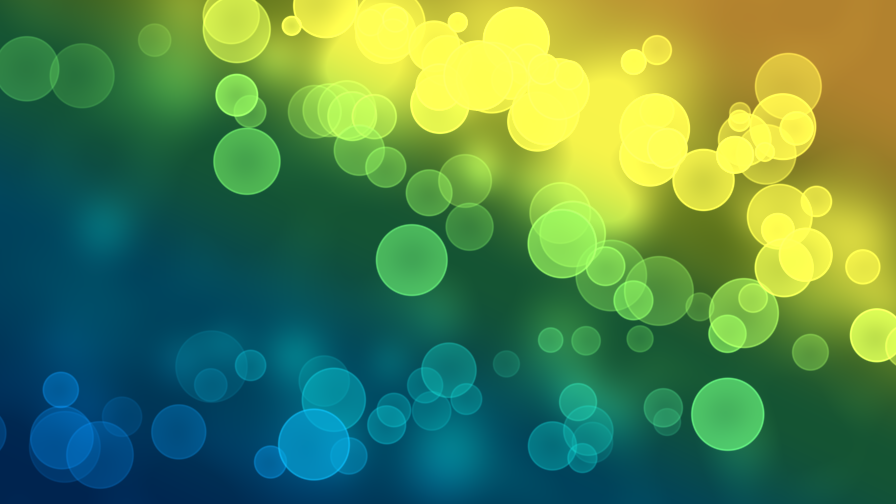
This background is drawn by a WebGL 2 fragment shader. Its source:

```glsl
#version 300 es
precision highp float;

uniform vec2 u_resolution;
out vec4 fragColor;

vec2 hash2(vec2 p) {
    vec3 q = fract(vec3(p.xyx) * vec3(0.1031, 0.1030, 0.0973));
    q += dot(q, q.yzx + 33.33);
    return fract((q.xx + q.yz) * q.zy);
}

float cornerSlope(vec2 cell, vec2 offset) {
    return dot(hash2(cell + 51.0) * 2.0 - 1.0, offset);
}

float gradientNoise(vec2 p) {
    vec2 i = floor(p), f = fract(p);
    vec2 u = f * f * f * (f * (f * 6.0 - 15.0) + 10.0);
    vec2 e = vec2(1.0, 0.0);
    float low = mix(cornerSlope(i, f), cornerSlope(i + e, f - e), u.x);
    float high = mix(cornerSlope(i + e.yx, f - e.yx), cornerSlope(i + 1.0, f - 1.0), u.x);
    return mix(low, high, u.y);
}

// Diagonal coordinate: blue at the lower left, amber at the upper right
float warmth(vec2 p) {
    return dot(p, vec2(0.42, 0.9));
}

vec3 shadeColor(float t) {
    vec3 c = mix(vec3(0.0, 0.14, 0.31), vec3(0.0, 0.26, 0.36), smoothstep(0.05, 0.5, t));
    c = mix(c, vec3(0.08, 0.33, 0.20), smoothstep(0.5, 0.82, t));
    c = mix(c, vec3(0.35, 0.44, 0.10), smoothstep(0.82, 1.1, t));
    return mix(c, vec3(0.70, 0.51, 0.18), smoothstep(1.08, 1.5, t));
}

vec3 lightColor(float t) {
    vec3 c = mix(vec3(0.0, 0.50, 0.86), vec3(0.02, 0.70, 0.70), smoothstep(0.2, 0.55, t));
    c = mix(c, vec3(0.42, 0.86, 0.34), smoothstep(0.56, 0.85, t));
    c = mix(c, vec3(1.0, 0.98, 0.30), smoothstep(0.84, 1.15, t));
    return mix(c, vec3(1.0, 0.82, 0.28), smoothstep(1.38, 1.6, t));
}

float glow(vec2 p, vec2 center, float radius) {
    vec2 d = (p - center) / radius;
    return exp(-dot(d, d));
}

vec2 bezier(vec2 a, vec2 b, vec2 c, float s) {
    return mix(mix(a, b, s), mix(b, c, s), s);
}

// Soft lights scattered around a curve
float haze(vec2 p, vec2 a, vec2 b, vec2 c, int count, float spread, float seed) {
    float sum = 0.0;
    for (int i = 0; i < count; i++) {
        float k = float(i);
        vec2 jitter = hash2(vec2(k, seed)) * 2.0 - 1.0;
        float size = hash2(vec2(k + 20.0, seed)).x;
        sum += glow(p, bezier(a, b, c, k / float(count - 1)) + jitter * spread, mix(0.04, 0.09, size));
    }
    return sum;
}

// Translucent disc with a thin bright rim
vec3 disc(vec3 color, vec2 p, vec2 center, float radius, float opacity) {
    float pixel = 1.0 / u_resolution.y;
    float edge = length(p - center) - radius;
    float mask = smoothstep(pixel, -pixel, edge);
    float rim = mask * smoothstep(-0.005, -0.001, edge);
    vec3 light = lightColor(warmth(center));
    float body = mask * opacity * mix(0.8, 1.0, smoothstep(-radius, 0.0, edge));
    color = mix(color, light, body);
    return color + (0.10 * body + 0.24 * rim * opacity) * (light + 0.12);
}

// Discs scattered around a curve, with ranges of radius and opacity
vec3 strand(vec3 color, vec2 p, vec2 a, vec2 b, vec2 c, int count,
            float spread, vec2 sizes, vec2 opacities, float seed) {
    for (int i = 0; i < count; i++) {
        float k = float(i);
        vec2 jitter = hash2(vec2(k, seed)) * 2.0 - 1.0;
        vec2 look = hash2(vec2(k + 40.0, seed + 7.0));
        vec2 center = bezier(a, b, c, k / float(count - 1)) + jitter * spread;
        float radius = mix(sizes.x, sizes.y, look.x);
        color = disc(color, p, center, radius, mix(opacities.x, opacities.y, look.y));
    }
    return color;
}

void main() {
    vec2 p = gl_FragCoord.xy / u_resolution.y;
    float t = warmth(p);

    // Out-of-focus light: warm ridge, cool pools and soft clouds
    float light = 0.50 * glow(p, vec2(0.34, 0.84), 0.11);
    light += 0.85 * glow(p, vec2(0.74, 0.87), 0.16);
    light += 0.70 * glow(p, vec2(1.00, 0.93), 0.14);
    light += 0.80 * glow(p, vec2(1.24, 0.80), 0.17);
    light += 0.90 * glow(p, vec2(1.17, 0.60), 0.10);
    light += 0.45 * glow(p, vec2(1.66, 0.47), 0.14);
    light += 0.40 * glow(p, vec2(0.21, 0.55), 0.07);
    light += 0.55 * glow(p, vec2(0.89, 0.10), 0.09);
    light += 0.40 * glow(p, vec2(0.62, 0.12), 0.10);
    light += 0.35 * haze(p, vec2(0.45, 0.90), vec2(1.10, 0.80), vec2(1.70, 0.42), 14, 0.10, 5.0);
    light += 0.25 * haze(p, vec2(0.05, 0.20), vec2(0.70, 0.24), vec2(1.45, 0.18), 14, 0.16, 11.0);
    light += 0.22 * gradientNoise(p * 6.0);
    vec3 color = mix(shadeColor(t), lightColor(t), clamp(light, 0.0, 0.95));

    // Cool discs along the bottom and at the upper left
    vec2 wide = vec2(0.026, 0.072), small = vec2(0.018, 0.034);
    vec2 faint = vec2(0.14, 0.46), bright = vec2(0.35, 0.88);
    color = strand(color, p, vec2(0.0, 0.14), vec2(0.69, 0.21), vec2(1.39, 0.17), 26, 0.11, wide, faint, 3.0);
    color = strand(color, p, vec2(0.08, 0.84), vec2(0.25, 0.90), vec2(0.44, 0.97), 4, 0.04, wide, faint, 8.0);

    // Dense warm discs over the ridge and down the right side
    color = strand(color, p, vec2(0.48, 0.88), vec2(0.93, 0.89), vec2(1.43, 0.73), 26, 0.12, wide, bright, 14.0);
    color = strand(color, p, vec2(0.63, 0.74), vec2(1.0, 0.60), vec2(1.45, 0.33), 16, 0.07, wide, bright * 0.8, 21.0);
    color = strand(color, p, vec2(1.50, 0.86), vec2(1.57, 0.49), vec2(1.72, 0.31), 13, 0.09, wide, bright, 29.0);
    color = strand(color, p, vec2(0.55, 0.95), vec2(1.30, 0.95), vec2(1.64, 0.69), 12, 0.06, small, bright, 50.0);
    color = strand(color, p, vec2(0.90, 0.24), vec2(1.12, 0.30), vec2(1.46, 0.42), 7, 0.04, small, faint, 57.0);

    // Large clear discs on two crossing arcs
    vec2 large = vec2(0.066, 0.073), clear = vec2(0.50, 0.75);
    color = strand(color, p, vec2(0.49, 0.68), vec2(1.264, 0.604), vec2(1.444, 0.178), 3, 0.0, large, clear, 35.0);
    color = strand(color, p, vec2(0.623, 0.118), vec2(0.848, 0.484), vec2(0.949, 0.85), 3, 0.0, large, clear, 42.0);

    fragColor = vec4(clamp(color, 0.0, 1.0), 1.0);
}
```
